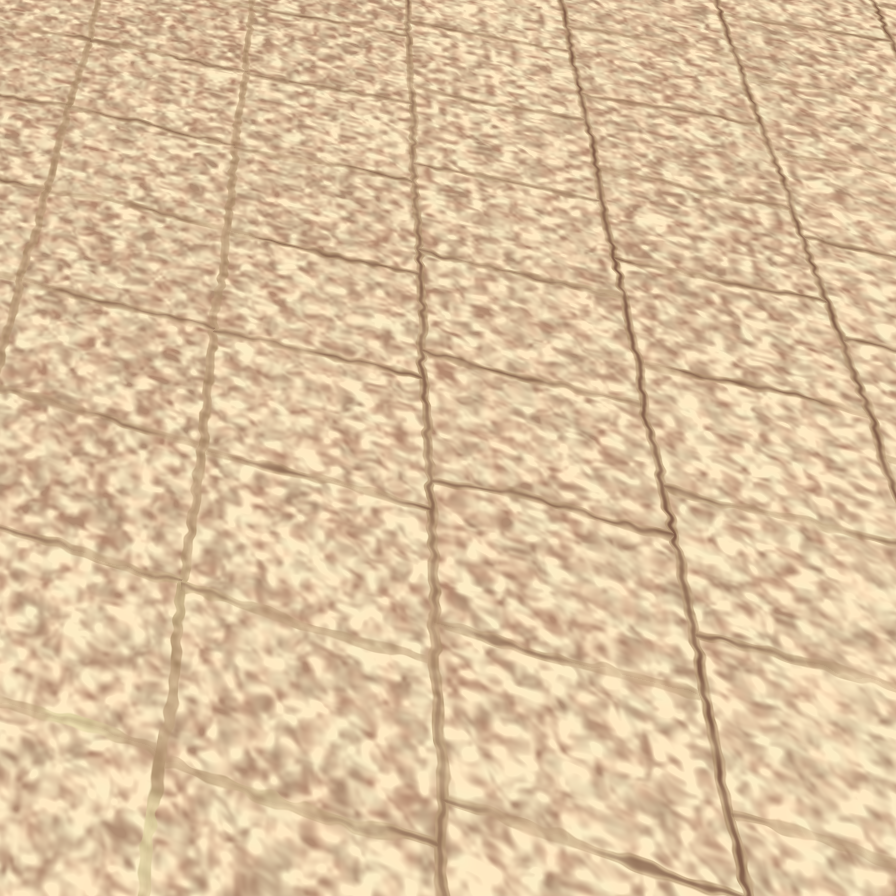
This texture is drawn by a Shadertoy shader. Its source:

```glsl
const vec3 SPECK_DARK = vec3(0.72, 0.58, 0.47);
const vec3 SPECK_LIGHT = vec3(1.00, 0.92, 0.765);
const vec3 JOINT_SAND = vec3(0.72, 0.60, 0.46);
const vec3 JOINT_SHADE = vec3(0.51, 0.37, 0.29);
const vec3 MOSS = vec3(0.90, 0.87, 0.65);

const float HORIZON = 1.055;      // height of the vanishing line above the top edge
const float COLUMN_SPREAD = 0.163; // growth of column width towards the viewer
const float ROW_DENSITY = 16.93;
const float ROW_SHEAR = 0.45;     // slant of the rows, in rows per column
const vec2 JOINT_HALF = vec2(0.021, 0.030);
const vec2 SPECK_SCALE = vec2(21.0, 16.0);
const float SPECK_CONTRAST = 1.75;
const float SPECK_LEVEL = 0.57;
const float BRICK_VARIATION = 0.12;

// Row offset of each column, left to right
const float STAGGER[7] = float[7](0.50, 0.48, 0.45, 0.68, 0.06, 0.72, 0.30);

float hash(vec2 p) {
    return fract(sin(dot(p, vec2(127.1, 311.7))) * 43758.5453);
}

float noise(vec2 p) {
    vec2 i = floor(p), f = fract(p);
    f = f * f * (3.0 - 2.0 * f);
    return mix(mix(hash(i), hash(i + vec2(1, 0)), f.x),
               mix(hash(i + vec2(0, 1)), hash(i + vec2(1, 1)), f.x), f.y);
}

// Canvas position (y down) to columns and rows on the ground
vec2 groundPlane(vec2 p) {
    float depth = p.y + HORIZON;
    float column = (p.x - 0.456 - 0.04 * p.y) / (COLUMN_SPREAD * depth);
    return vec2(column, ROW_DENSITY / depth + ROW_SHEAR * column);
}

// Mottled brick surface, 0 dark to 1 light, with the coarsest drift removed
float speckle(vec2 g) {
    vec2 q = g * SPECK_SCALE;
    q += 0.7 * vec2(noise(q * 0.6 + 7.0), noise(q * 0.6 + 31.0));
    float n = 0.68 * noise(q) + 0.32 * noise(q * 1.9 + 17.0);
    n -= 0.25 * (noise(q * 0.35 + 50.0) - 0.5) * (noise(q * 0.9 + 5.0) - 0.5);
    return SPECK_LEVEL + SPECK_CONTRAST * (n - 0.5);
}

void mainImage(out vec4 fragColor, in vec2 fragCoord) {
    vec2 p = fragCoord / iResolution.xy;
    p.y = 1.0 - p.y;
    vec2 ground = groundPlane(p);
    vec2 blur = fwidth(ground);

    // Worn, slightly ragged brick edges
    vec2 g = ground;
    g.x += 0.030 * (noise(vec2(ground.y * 2.5, 3.0)) - 0.5)
         + 0.022 * (noise(ground * 17.0) - 0.5);
    float column = floor(g.x);
    g.y -= STAGGER[int(clamp(column + 3.0, 0.0, 6.0))];
    g.y += 0.06 * (noise(vec2(ground.x * 2.5, floor(g.y + 0.5) * 5.0)) - 0.5)
         + 0.040 * (noise(ground * 17.0 + 9.0) - 0.5);
    vec2 brick = floor(g);
    vec2 cell = fract(g);

    // Brick tone: speckles, per-brick shift, broad light
    float tone = speckle(ground);
    tone += BRICK_VARIATION * (hash(brick + 4.0) - 0.5);
    tone += 0.16 * (p.y - 0.5) + 0.10 * (p.x - 0.5);
    tone += 0.10 * smoothstep(0.88, 0.96, cell.y);
    vec3 color = mix(SPECK_DARK, SPECK_LIGHT, clamp(tone, -0.08, 1.0));
    float blush = noise(ground * SPECK_SCALE * 0.8 + 60.0) - 0.5;
    color += blush * vec3(0.03, -0.025, -0.02);

    // Sandy joints with a broken shadow along their core
    vec2 edge = min(cell, 1.0 - cell);
    vec2 joint = 1.0 - smoothstep(JOINT_HALF - blur, JOINT_HALF + blur, edge);
    vec2 core = 1.0 - smoothstep(JOINT_HALF * 0.3 - blur, JOINT_HALF * 0.5 + blur, edge);
    float wear = noise(ground * vec2(3.0, 2.0) + 80.0);
    float chips = noise(ground * vec2(9.0, 7.0) + 25.0);
    joint *= mix(0.65, 1.0, chips);
    joint.y *= mix(0.5, 1.0, wear);
    core.x *= mix(0.2, 1.0, smoothstep(-0.6, 0.8, ground.x + wear - 0.5));
    core.y *= smoothstep(0.2, 0.75, wear) * 0.8;
    core *= mix(0.5, 1.1, chips);
    float grit = 0.16 * (noise(ground * SPECK_SCALE * 1.6) - 0.5);

    // Pale moss gathers in the nearest left joints
    float moss = smoothstep(0.45, 0.1, length((p - vec2(0.12, 0.84)) * vec2(1.0, 1.6)));
    vec3 sand = mix(JOINT_SAND, MOSS, 0.8 * moss * smoothstep(0.25, 0.7, wear)) + grit;
    color = mix(color, sand, 0.9 * max(joint.x, joint.y));
    color = mix(color, JOINT_SHADE, clamp(max(core.x, core.y), 0.0, 1.0) * (1.0 - 0.8 * moss));

    fragColor = vec4(clamp(color, 0.0, 1.0), 1.0);
}
```
